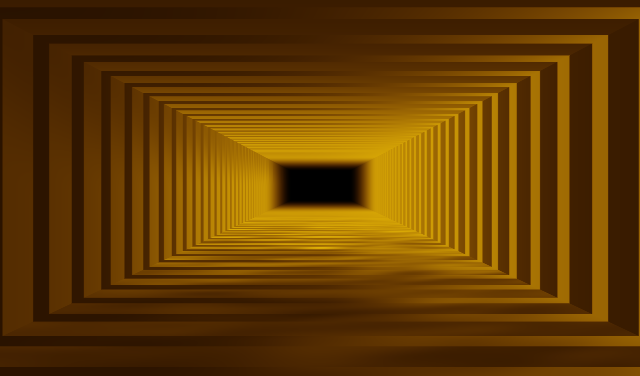
A WebGL 1 fragment shader for this background:

```glsl
precision highp float;

uniform vec2 u_resolution;

const vec2 VANISHING_POINT = vec2(0.501, 0.5045);
const float HEIGHT_RATIO = 0.5833;
const float CEILING_SLOPE = 0.522;
const float FLOOR_SLOPE = 0.467;
const float FIRST_FRAME = 2.226;
const float FRAME_SPACING = 0.3456;
const float FRONT_SHARE = 0.38;

float hash(vec2 p) {
  vec3 q = fract(p.xyx * vec3(0.1031, 0.103, 0.0973));
  q += dot(q, q.yzx + 33.33);
  return fract((q.x + q.y) * q.z);
}

float noise(vec2 p) {
  vec2 cell = floor(p);
  vec2 f = fract(p);
  f = f * f * (3.0 - 2.0 * f);
  float low = mix(hash(cell), hash(cell + vec2(1.0, 0.0)), f.x);
  float high = mix(hash(cell + vec2(0.0, 1.0)), hash(cell + 1.0), f.x);
  return mix(low, high, f.y);
}

// Light that spreads from the tunnel's end over a given reach
float falloff(float radius, float ambient, float glow, float reach) {
  float r = radius / reach;
  return ambient + glow / (1.0 + r * r * r * r);
}

// Antialiased share of the front face within each frame period
float frontFace(float depth, float blur) {
  float f = fract(depth);
  float w = min(blur, 0.3) * 0.5;
  float rise = smoothstep(-w, w, f) + smoothstep(1.0 - w, 1.0 + w, f);
  float face = rise - smoothstep(FRONT_SHARE - w, FRONT_SHARE + w, f);
  return mix(face, FRONT_SHARE, smoothstep(0.35, 1.0, blur));
}

// Long slanted bands of light across the floor
float floorStreaks(float across, float depth) {
  float bend = 0.5 * across + 0.35 * across * across;
  float broad = noise(vec2(across * 2.2 + 7.0, (depth - bend) * 1.3 + 20.0));
  float fine = noise(vec2(across * 4.0 + 3.0, (depth - bend) * 2.7 + 40.0));
  return mix(broad, fine, 0.35);
}

vec3 amber(float level) {
  return vec3(level, level * (0.37 + 0.48 * level), 0.03 * level * level);
}

void main() {
  vec2 uv = gl_FragCoord.xy / u_resolution;
  vec2 p = (uv - VANISHING_POINT) * vec2(1.0, HEIGHT_RATIO);
  float pixel = 1.0 / u_resolution.x;

  // Rectangular perspective: equal radius means equal depth
  float vertical = p.y > 0.0 ? p.y / CEILING_SLOPE : -p.y / FLOOR_SLOPE;
  float radius = max(max(abs(p.x), vertical), 0.005);
  float depth = (1.0 / radius - FIRST_FRAME) / FRAME_SPACING;
  float blur = 1.5 * pixel / (FRAME_SPACING * radius * radius);
  float across = clamp(p.x / radius, -1.0, 1.0);
  float upright = clamp(p.y / radius, -0.6, 0.6);
  float wall = smoothstep(-pixel, pixel, abs(p.x) - vertical);

  // Inner faces of the walls, ceiling and floor
  float leftWall = falloff(radius, 0.30, 0.52, 0.247);
  leftWall *= 1.0 - 0.22 * smoothstep(0.1, 0.6, upright + 0.15 * fract(depth));
  float rightWall = falloff(radius, 0.20, 0.60, 0.215);
  float sides = p.x < 0.0 ? leftWall : rightWall;
  float ceiling = falloff(radius, 0.20, 0.64, 0.254);
  float streaks = floorStreaks(across, depth);
  float streakDepth = 0.65 * smoothstep(0.08, 0.22, radius);
  float ground = falloff(radius, 0.22, 0.62, 0.27);
  ground *= 1.0 + streakDepth * (streaks - 0.5);
  float inner = mix(p.y > 0.0 ? ceiling : ground, sides, wall);

  // Front faces catch the light toward the right
  float shaded = falloff(radius, 0.15, 0.60, 0.195);
  float lit = falloff(radius, 0.56, 0.28, 0.286);
  float front = mix(shaded, lit, pow(0.5 + 0.5 * across, 2.3));
  float onGround = (1.0 - wall) * step(p.y, 0.0);
  front *= 1.0 + onGround * streakDepth * (streaks - 0.4) * (1.0 - across * across);

  // Frames over the inner faces, then the dark opening
  float level = mix(inner, front, frontFace(depth, blur));
  level *= smoothstep(0.045, 0.088, radius);
  gl_FragColor = vec4(amber(level), 1.0);
}
```
